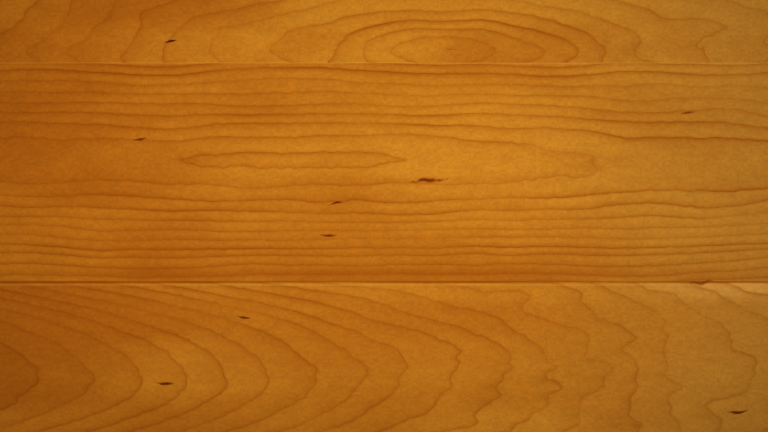
Write a Shadertoy shader that draws this texture.

```glsl
const float UPPER_SEAM = 0.854;
const float LOWER_SEAM = 0.347;
const vec3 HONEY = vec3(0.78, 0.495, 0.125);
const vec3 AMBER = vec3(0.72, 0.42, 0.09);
const vec3 RING_RUST = vec3(0.575, 0.26, 0.02);
const vec3 OLIVE_TAN = vec3(0.725, 0.485, 0.16);
const vec3 PALE_SAP = vec3(0.86, 0.61, 0.26);
const vec3 KNOT_DARK = vec3(0.30, 0.08, 0.01);

float hash(vec2 p) {
    vec3 q = fract(vec3(p.xyx) * 0.1031);
    q += dot(q, q.yzx + 33.33);
    return fract((q.x + q.y) * q.z);
}

float noise(vec2 p) {
    vec2 i = floor(p), f = fract(p);
    f = f * f * (3.0 - 2.0 * f);
    return mix(mix(hash(i), hash(i + vec2(1, 0)), f.x),
               mix(hash(i + vec2(0, 1)), hash(i + vec2(1, 1)), f.x), f.y);
}

float fbm(vec2 p, int octaves) {
    float sum = 0.0, amp = 0.5;
    for (int i = 0; i < octaves; i++) {
        sum += amp * noise(p);
        p = p * 2.03 + 17.7;
        amp *= 0.5;
    }
    return sum;
}

// Nested ellipses along the grain, crowding together outward
float ovalRings(vec2 p, vec2 centre, float stretch, float density, float crowding) {
    float r = length((p - centre) * vec2(stretch, 1.0));
    return density * r * (1.0 + crowding * r);
}

// Nested arches pointing right, blunter and rougher toward the right
float archRings(vec2 p, float axis, float density) {
    float right = smoothstep(0.6, 1.5, p.x);
    float dy = p.y - axis;
    float wobble = fbm(p * vec2(3.2, 11.0) + 5.0, 3) - 0.44;
    return density * (p.x + mix(13.0, 5.5, right) * dy * dy
                      + mix(0.08, 0.36, right) * wobble);
}

// Growth age at a point; whole numbers are ring borders
float ringAge(vec2 p, int board) {
    float warp = fbm(p * vec2(2.8, 8.0) + float(board) * 31.0, 3) - 0.44;
    float ripple = noise(p * vec2(60.0, 75.0)) - 0.5;
    float age;
    if (board == 0) age = archRings(p, 0.13, 9.0);
    else if (board == 1) age = ovalRings(p, vec2(0.70, 0.63), 0.075, 27.0, 1.8) + 2.0 * warp;
    else age = ovalRings(p, vec2(1.05, 0.885), 0.27, 34.0, 0.0) + 3.0 * warp;
    return age + 0.5 * noise(vec2(age * 0.8, 3.0)) + 0.09 * ripple;
}

// x: ring line, y: soft shade on its early side
vec2 ringShade(vec2 p, int board, float pixel) {
    float e = 0.003;
    float age = ringAge(p, board);
    vec2 slope = vec2(ringAge(p + vec2(e, 0), board), ringAge(p + vec2(0, e), board)) - age;
    float steep = max(length(slope) / e, 7.0);
    float id = floor(age + 0.5);
    float dist = (age - id) / steep;
    float width = dist < 0.0 ? 0.0034 : 0.0017;
    float line = exp(-abs(dist) / (width + 0.2 * pixel));
    float shade = smoothstep(0.1, 1.0, fract(age)) * (1.0 - smoothstep(0.93, 1.0, fract(age)));
    float strength = mix(0.45, 1.0, hash(vec2(id, float(board) + 7.0)));
    strength *= 0.45 + 0.8 * noise(p * vec2(7.0, 18.0));
    return vec2(line, shade) * strength;
}

// x: dark core, y: reddish halo of sparse mineral flecks
vec2 flecks(vec2 p, vec2 cellSize, float chance, float pixel) {
    vec2 cell = floor(p / cellSize);
    vec2 jitter = vec2(hash(cell + 11.0), hash(cell + 47.0));
    vec2 q = p - (cell + mix(vec2(0.2), vec2(0.8), jitter)) * cellSize;
    q.y += q.x * (hash(cell + 83.0) - 0.5) * 0.5;
    q.y += 0.008 * (noise(p * vec2(45.0, 20.0)) - 0.5);
    float scale = hash(cell + 29.0);
    vec2 size = mix(vec2(0.007, 0.0014), vec2(0.030, 0.0030), scale * scale);
    float rough = noise(p * vec2(110.0, 200.0)) - 0.5;
    float r = length(q / size) + 1.1 * rough;
    float core = 1.0 - smoothstep(0.4, 1.1 + pixel / size.y, r);
    float halo = 1.0 - smoothstep(0.0, 1.0, length(q / (size * vec2(1.5, 4.0))));
    return vec2(core * mix(0.4, 1.0, jitter.x), halo) * step(hash(cell + 5.0), chance);
}

float seamLine(float y, float seam, float width, float pixel) {
    return 1.0 - smoothstep(width, width + 1.5 * pixel, abs(y - seam));
}

void mainImage(out vec4 fragColor, in vec2 fragCoord) {
    float pixel = 1.0 / iResolution.y;
    vec2 p = fragCoord * pixel;
    float x = p.x / (iResolution.x * pixel);
    int board = p.y < LOWER_SEAM ? 0 : (p.y < UPPER_SEAM ? 1 : 2);

    // Base tone with broad patches, figure mottle and fine pores
    float patches = fbm(p * vec2(2.5, 8.0) + float(board) * 9.0, 4);
    vec3 wood = mix(HONEY, AMBER, smoothstep(0.25, 0.7, patches));
    wood = mix(wood, OLIVE_TAN, 0.75 * smoothstep(0.6, 1.0, x));
    wood *= mix(vec3(1), vec3(0.96, 0.87, 0.68), smoothstep(0.42, 0.0, x));
    float sap = smoothstep(0.76, 0.97, x) * smoothstep(0.29, 0.335, p.y);
    if (board == 0) wood = mix(wood, PALE_SAP, 0.8 * sap);
    float mottle = noise(p * vec2(28.0, 60.0)) - 0.5;
    float pores = noise(p * vec2(110.0, 190.0)) + noise(p * vec2(230.0, 250.0)) - 1.0;
    wood *= 1.0 + 0.03 * mottle + 0.06 * pores;

    // Growth rings and flecks
    vec2 rings = ringShade(p, board, pixel);
    wood = mix(wood, RING_RUST, 0.62 * rings.x + 0.13 * rings.y);
    vec2 mark = flecks(p, vec2(0.22, 0.08), 0.15, pixel);
    wood = mix(wood, RING_RUST, 0.6 * mark.y);
    wood = mix(wood, KNOT_DARK, 0.8 * mark.x);

    // Board joints, with a red band above the lower one
    float band = smoothstep(0.05, 0.0, abs(p.y - LOWER_SEAM - 0.02) * 2.0);
    wood = mix(wood, RING_RUST, 0.7 * band * patches * (1.0 - 0.6 * x));
    float broken = 0.1 + 0.6 * noise(vec2(p.x * 9.0, 2.0));
    wood = mix(wood, RING_RUST, broken * seamLine(p.y, LOWER_SEAM, 0.001, pixel));
    wood = mix(wood, PALE_SAP, 0.25 * seamLine(p.y, LOWER_SEAM - 0.006, 0.001, pixel));
    wood = mix(wood, PALE_SAP, 0.2 * seamLine(p.y, UPPER_SEAM, 0.0005, pixel));

    // Light falling off toward the corners
    vec2 off = vec2(x - 0.52, p.y - 0.6) * vec2(1.0, 0.85);
    wood *= 1.045 - 0.52 * dot(off, off);
    fragColor = vec4(wood, 1.0);
}
```
